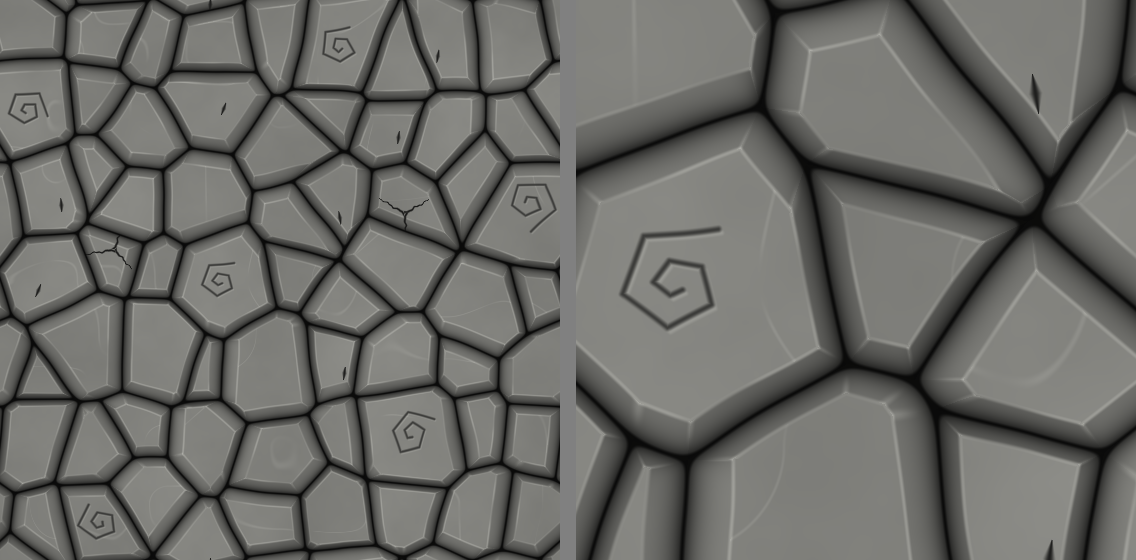
Left, the full canvas; right, a detail of the centre.
Write a Shadertoy shader that draws this texture.

```glsl
// Tiling wall of bevelled grey stones with dark joints, carved spirals, cracks and chips.

const vec2  GRID        = vec2(9.0, 7.0);   // stones across and up
const float JITTER      = 0.80;
const float SIZE_SPREAD = 0.005;            // power weight of plain stones
const float RUNE_WEIGHT = 0.0095;           // power weight of carved stones
const float BEVEL_MIN   = 0.010;
const float BEVEL_MAX   = 0.027;
const float JOINT_FADE  = 0.0080;
const float ROUNDING    = 0.0028;
const float WARP        = 0.007;
const vec3  STONE_TINT  = vec3(1.0, 1.0, 0.965);
const float FACE_TONE   = 0.505;
const float JOINT_TONE  = 0.10;
const float BEVEL_TONE  = 0.455;
const float RIM_LIGHT   = 0.115;
const vec2  LIGHT_DIR   = vec2(-0.6, 0.8);

float hash(vec2 p) { return fract(sin(dot(p, vec2(127.1, 311.7))) * 43758.5453); }

// Value noise that wraps after "period" cells
float noise(vec2 p, float period) {
    vec2 i = floor(p), f = fract(p);
    f = f * f * (3.0 - 2.0 * f);
    vec2 a = mod(i, period), b = mod(i + 1.0, period);
    return mix(mix(hash(a), hash(vec2(b.x, a.y)), f.x),
               mix(hash(vec2(a.x, b.y)), hash(b), f.x), f.y);
}

float fbm(vec2 p, float period) {
    float sum = 0.0, amp = 0.5;
    for (int i = 0; i < 5; i++) {
        sum += amp * noise(p * period + 0.37 * float(i), period);
        period *= 2.0;
        amp *= 0.55;
    }
    return sum;
}

mat2 rotation(float a) { float c = cos(a), s = sin(a); return mat2(c, s, -s, c); }

float stroke(float d, float width) {
    return 1.0 - smoothstep(0.0, width + 0.7 / iResolution.y, abs(d));
}

bool isRune(vec2 id)    { return mod(id.x - 5.0 * id.y - 0.5, 13.0) < 1.0; }
bool isCracked(vec2 id) { return mod(id.x - 5.0 * id.y - 11.5, 26.0) < 1.0; }

// Stone centre in xy, power weight in z
vec3 stoneSite(vec2 cell) {
    vec2 id = mod(cell, GRID);
    vec2 offset = vec2(hash(id + 3.1), hash(id + 17.7)) - 0.5;
    bool rune = isRune(id);
    float weight = rune ? RUNE_WEIGHT * mix(0.65, 1.0, hash(id + 5.3)) : SIZE_SPREAD * hash(id + 9.2);
    return vec3((cell + 0.5 + offset * (rune ? 0.3 : JITTER)) / GRID, weight);
}

float segmentDistance(vec2 p, vec2 a, vec2 b) {
    vec2 ab = b - a;
    return length(p - a - ab * clamp(dot(p - a, ab) / dot(ab, ab), 0.0, 1.0));
}

// Spiral made of straight chisel strokes
float spiralDistance(vec2 q, float radius, float seed) {
    float d = 1.0;
    vec2 last = vec2(0.0);
    for (int k = 0; k < 10; k++) {
        float t = float(k) / 9.0, a = seed * 6.28 - 1.2 * float(k);
        float r = radius * mix(0.12, 1.0, t) * mix(0.9, 1.15, hash(vec2(seed, t)));
        vec2 next = r * vec2(cos(a), sin(a));
        if (k > 0) d = min(d, segmentDistance(q, last, next));
        last = next;
    }
    return d;
}

// Three jagged tapering branches
float crackMask(vec2 q, float seed) {
    float mask = 0.0;
    for (int i = 0; i < 3; i++) {
        vec2 b = rotation(seed * 6.28 + 2.1 * float(i)) * q;
        float t = b.x / mix(0.035, 0.06, hash(vec2(seed, float(i))));
        float zigzag = 0.006 * (abs(fract(t * 2.3) - 0.5) - 0.5) + 0.003 * abs(fract(t * 5.0) - 0.5) + 0.0015;
        float inside = step(0.0, t) * step(t, 1.0);
        mask = max(mask, inside * stroke(b.y - zigzag, 0.0028 * (1.0 - t)));
    }
    return mask;
}

void mainImage(out vec4 fragColor, in vec2 fragCoord) {
    vec2 uv = fragCoord / iResolution.xy;
    vec2 p = uv + WARP * (vec2(noise(uv * 14.0, 14.0), noise(uv * 14.0 + 5.5, 14.0)) - 0.5);

    // Owning stone
    vec2 base = floor(p * GRID), cell = base;
    float best = 1e5;
    for (int y = -2; y <= 2; y++) for (int x = -3; x <= 3; x++) {
        vec2 c = base + vec2(x, y);
        vec3 s = stoneSite(c);
        float power = dot(p - s.xy, p - s.xy) - s.z;
        if (power < best) { best = power; cell = c; }
    }
    vec3 site = stoneSite(cell);
    vec2 id = mod(cell, GRID), q = p - site.xy, facing = vec2(0.0);

    // Rounded joint distance, and the two lowest bevel facets
    float joint = 0.0, low = 1e5, second = 1e5, bevel = BEVEL_MIN, facetSeed = 0.0;
    for (int y = -2; y <= 2; y++) for (int x = -3; x <= 3; x++) {
        if (x == 0 && y == 0) continue;
        vec2 c = cell + vec2(x, y);
        vec3 s = stoneSite(c);
        vec2 between = s.xy - site.xy;
        float d = (dot(p - s.xy, p - s.xy) - s.z - best) / (2.0 * length(between));
        float seed = hash(id + 3.7 * mod(c, GRID));
        float width = mix(BEVEL_MIN, BEVEL_MAX, seed), h = d / width;
        joint += exp(-d / ROUNDING);
        if (h < low) { second = low; low = h; bevel = width; facetSeed = seed; facing = normalize(between); }
        else second = min(second, h);
    }
    joint = max(-ROUNDING * log(joint), 0.0);

    // Flat face and shaded bevel
    float mottle = fbm(uv, 6.0) - 0.47, seed = hash(id + 41.0);
    float face = FACE_TONE + 0.03 * (seed - 0.5) + 0.09 * mottle;
    float slope = mix(JOINT_TONE, BEVEL_TONE, 1.0 - exp(-joint / JOINT_FADE));
    slope *= 1.0 + 0.07 * dot(facing, LIGHT_DIR) + 0.12 * (facetSeed - 0.5) + 0.2 * mottle;
    float rimDistance = (low - 1.0) * bevel;
    float tone = mix(slope, face, smoothstep(-0.0015, 0.0015, rimDistance));

    // Worn rims, facet ridges and faint veins
    float wear = smoothstep(0.15, 0.7, noise(uv * 24.0, 24.0));
    tone += RIM_LIGHT * mix(0.35, 1.0, wear) * stroke(rimDistance, 0.0016);
    tone += 0.08 * stroke((second - low) * bevel, 0.002) * smoothstep(0.25, 0.9, low) * step(low, 1.0);
    float vein = noise(uv * 10.0 + floor(seed * 10.0), 10.0) - 0.5;
    tone += 0.045 * stroke(vein, 0.014) * wear * step(1.0, low);

    // Carvings, cracks and chips
    if (isRune(id)) {
        float radius = mix(0.036, 0.054, hash(id + 5.3));
        tone += 0.07 * stroke(spiralDistance(q + vec2(-0.002, 0.0025), radius, seed), 0.002);
        tone = mix(tone, 0.2, 0.9 * stroke(spiralDistance(q, radius, seed), 0.0027));
    } else if (isCracked(id)) {
        tone = mix(tone, 0.1, crackMask(q, seed));
    } else if (seed > 0.82) {
        vec2 chip = rotation(0.9 * (hash(id + 8.0) - 0.5)) * (q - vec2(0.025 * sign(hash(id + 2.0) - 0.5), -0.03));
        float along = clamp(1.0 - abs(chip.y) / 0.012, 0.0, 1.0);
        tone = mix(tone, 0.12, step(0.01, along) * stroke(chip.x, 0.0042 * along));
    }

    // Black seam line
    tone *= 1.0 - 0.6 * stroke(joint, 0.0016);
    fragColor = vec4(clamp(tone, 0.0, 1.0) * STONE_TINT, 1.0);
}
```
